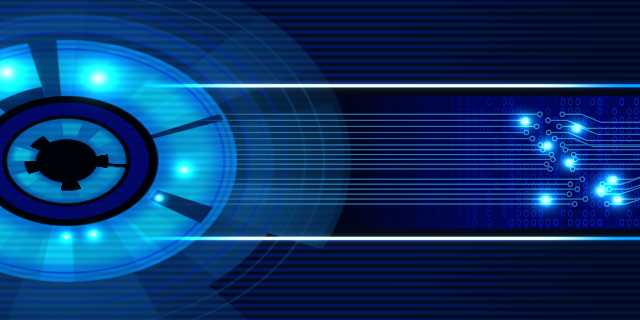
This background is drawn by a Shadertoy shader. Its source:

```glsl
// Glowing blue segmented dial beside a dark panel of circuit traces and sparks.

const float TAU = 6.2831853;
const vec3 NAVY = vec3(0.01, 0.08, 0.31);
const vec3 INK = vec3(0.005, 0.035, 0.12);
const vec3 ROYAL = vec3(0.01, 0.12, 0.62);
const vec3 TEAL = vec3(0.04, 0.27, 0.48);
const vec3 AZURE = vec3(0.02, 0.52, 0.95);
const vec3 CYAN = vec3(0.04, 0.83, 1.0);
const vec2 DIAL_CENTER = vec2(0.208, 0.497);

float hash(vec2 p) {
    return fract(sin(dot(p, vec2(12.9898, 78.233))) * 43758.5453);
}

// Soft-edged interval from lo to hi.
float band(float x, float lo, float hi, float soft) {
    return smoothstep(lo - soft, lo + soft, x) * (1.0 - smoothstep(hi - soft, hi + soft, x));
}

// Random value for each of n angular sectors.
float sectors(float angle, float n, float seed) {
    float t = (angle / TAU + 0.5) * n;
    float i = floor(t);
    float blend = smoothstep(0.94, 1.0, fract(t));
    return mix(hash(vec2(i, seed)), hash(vec2(mod(i + 1.0, n), seed)), blend);
}

// Striped surroundings, darker toward the right.
vec3 backdrop(vec2 p) {
    float stripe = 0.5 + 0.5 * cos(TAU * p.y / 0.0225);
    vec3 light = mix(NAVY * 1.15, vec3(0.01, 0.07, 0.23), smoothstep(1.2, 2.0, p.x));
    return mix(INK, light, stripe);
}

// Panel of faint data columns between the two rails.
vec3 panel(vec3 base, vec2 p, float px) {
    float inside = band(p.y, 0.255, 0.732, px);
    float field = band(p.y, 0.285, 0.70, 0.004) * smoothstep(0.9, 1.65, p.x);
    vec2 grid = p / vec2(0.023, 0.029);
    vec2 cell = fract(grid) - 0.5;
    float loopShape = band(length(cell * vec2(1.0, 0.8)), 0.2, 0.32, 0.06);
    float mark = loopShape * step(0.4, hash(floor(grid)));
    float column = hash(vec2(floor(p.x / 0.016), 3.0));
    vec3 fill = mix(INK * 0.6, vec3(0.0, 0.02, 0.34 + 0.12 * column), field);
    fill += vec3(0.01, 0.10, 0.32) * mark * field * smoothstep(1.1, 1.9, p.x);
    return mix(base, fill, inside);
}

// Concentric rings; q is measured from the center in round dial space.
vec3 dial(vec3 base, vec2 q, float px) {
    float r = length(q);
    float a = atan(q.y, q.x);
    float soft = max(px, 0.0015);

    // Translucent outer wedges
    float reach = mix(0.50, 0.63, band(a, -0.46, 1.05, 0.01));
    reach = mix(reach, 0.75, max(step(a, -0.89), step(1.05, a)));
    float veil = (1.0 - smoothstep(reach - soft, reach + soft, r)) * (0.45 + 0.4 * sectors(a, 19.0, 2.0));
    veil *= mix(1.0, 0.5, smoothstep(0.42, 0.64, r));
    veil += 0.14 * band(a, -0.46, 0.30, 0.01) * band(r, 0.38, 0.615, soft);
    vec3 col = mix(base, TEAL * 1.1, veil);
    col += vec3(0.01, 0.10, 0.18) * band(r, 0.40, 0.46, soft) * sectors(a, 11.0, 9.0);

    // Thin arcs
    for (int i = 0; i < 5; i++) {
        float k = float(i);
        float arc = band(r, 0.40 + 0.042 * k, 0.405 + 0.042 * k, soft);
        col = mix(col, mix(ROYAL * 1.2, TEAL, step(2.5, k)), arc * (0.25 + 0.6 * sectors(a, 7.0, k)));
    }

    // Main bright ring with cut-out segments
    float tone = sectors(a, 23.0, 5.0);
    vec3 ring = mix(AZURE, CYAN, band(r, 0.235, 0.325, 0.025) * (0.65 + 0.35 * tone));
    ring *= 0.86 + 0.14 * sectors(a, 31.0, 8.0);
    ring = mix(ring, ROYAL * 1.3, 0.55 * band(r, 0.347, 0.352, soft));
    ring = mix(ring, AZURE * 0.65, 0.6 * band(r, 0.362, 0.367, soft));
    float gap = band(a, -0.58, -0.42, 0.01) * band(r, 0.22, 0.355, soft);
    gap = max(gap, band(a, 0.35, 0.41, 0.01) * band(r, 0.19, 0.37, soft));
    gap = max(gap, band(a, 1.63, 1.80, 0.01) * 0.8);
    gap = max(gap, band(a, 1.80, 2.30, 0.01) * (1.0 - smoothstep(0.235, 0.24, r)));
    ring = mix(ring, vec3(0.01, 0.12, 0.32), gap * 0.9);
    col = mix(col, ring, 1.0 - smoothstep(0.378 - soft, 0.378 + soft, r));

    // Dark hub, navy collar and inner segmented ring
    col = mix(col, vec3(0.0, 0.01, 0.04), 1.0 - smoothstep(0.203 - soft, 0.203 + soft, r));
    col = mix(col, vec3(0.01, 0.03, 0.42), band(r, 0.142, 0.182, soft));
    float innerEdge = 0.068 + 0.025 * step(0.6, sectors(a, 13.0, 4.0));
    vec3 innerColor = mix(AZURE * 0.75, CYAN * 0.9, sectors(a, 17.0, 6.0) * band(r, 0.08, 0.12, 0.01));
    float innerRing = band(r, innerEdge, 0.132, soft) * (1.0 - band(a, -0.16, -0.08, 0.01));
    return mix(col, innerColor, innerRing);
}

// Bright horizontal rail emerging from the dial.
vec3 rail(vec2 p, float y, float px) {
    float d = abs(p.y - y);
    float core = 1.0 - smoothstep(0.005 - px, 0.005 + px, d);
    vec3 tint = mix(AZURE, vec3(0.82, 0.97, 1.0), band(p.x, 0.66, 1.82, 0.14));
    return tint * (core + 0.22 * exp(-d * 110.0)) * smoothstep(0.40, 0.62, p.x);
}

// Parallel traces: a left run and a right run, each with a round terminal.
float traces(vec2 p, float top, float gap, int count, float leftEnd, float rightStart, float bend, float px) {
    float ink = 0.0;
    for (int i = 0; i < count; i++) {
        float y = top - gap * float(i);
        float jitter = 0.06 * (hash(vec2(float(i), top)) - 0.5);
        vec2 e = vec2(leftEnd + jitter, y);
        vec2 s = vec2(rightStart + jitter, y);
        float leftRun = abs(p.y - y) + step(e.x - 0.008, p.x);
        float shift = bend * clamp((p.x - s.x - 0.06) / 0.06, 0.0, 1.0);
        float rightRun = abs(p.y - y - shift) + step(p.x, s.x + 0.008);
        float terminal = min(abs(length(p - e) - 0.007), abs(length(p - s) - 0.007));
        float d = min(min(leftRun, rightRun), terminal);
        ink = max(ink, 1.0 - smoothstep(0.0018 - px * 0.5, 0.0018 + px * 0.6, d));
    }
    return ink * smoothstep(0.5, 0.9, p.x);
}

vec3 spark(vec2 p, vec2 center, float size) {
    float d = length((p - center) * vec2(0.85, 1.0)) / size;
    return CYAN * 0.75 * exp(-d * d * 1.2) + vec3(0.85, 0.9, 0.9) * exp(-d * d * 7.0);
}

void mainImage(out vec4 fragColor, in vec2 fragCoord) {
    float px = 1.0 / iResolution.y;
    vec2 p = fragCoord * px * vec2(2.0 * iResolution.y / iResolution.x, 1.0);

    vec3 col = panel(backdrop(p), p, px);
    col = dial(col, (p - DIAL_CENTER) * vec2(0.709, 1.0), px);
    col *= 0.95 + 0.05 * cos(TAU * p.y / 0.0225);
    col += rail(p, 0.732, px) + rail(p, 0.255, px);

    float wires = traces(p, 0.643, 0.019, 5, 1.66, 1.73, -0.025, px);
    wires = max(wires, traces(p, 0.547, 0.0150, 6, 1.70, 1.77, 0.0, px));
    wires = max(wires, traces(p, 0.440, 0.0155, 6, 1.80, 1.90, 0.02, px));
    col = mix(col, vec3(0.22, 0.58, 0.82), wires * 0.75);

    // Sparks as x, y, size
    vec3 sparks[14] = vec3[14](
        vec3(1.641, 0.620, 0.032), vec3(1.802, 0.599, 0.032), vec3(1.711, 0.544, 0.030),
        vec3(1.779, 0.492, 0.030), vec3(1.914, 0.437, 0.032), vec3(1.878, 0.404, 0.034),
        vec3(1.930, 0.375, 0.032), vec3(1.706, 0.375, 0.036), vec3(0.021, 0.773, 0.060),
        vec3(0.307, 0.755, 0.060), vec3(0.576, 0.469, 0.030), vec3(0.497, 0.381, 0.022),
        vec3(0.292, 0.268, 0.025), vec3(0.208, 0.260, 0.020));
    for (int i = 0; i < 14; i++) col += spark(p, sparks[i].xy, sparks[i].z);

    fragColor = vec4(clamp(col, 0.0, 1.0), 1.0);
}
```
